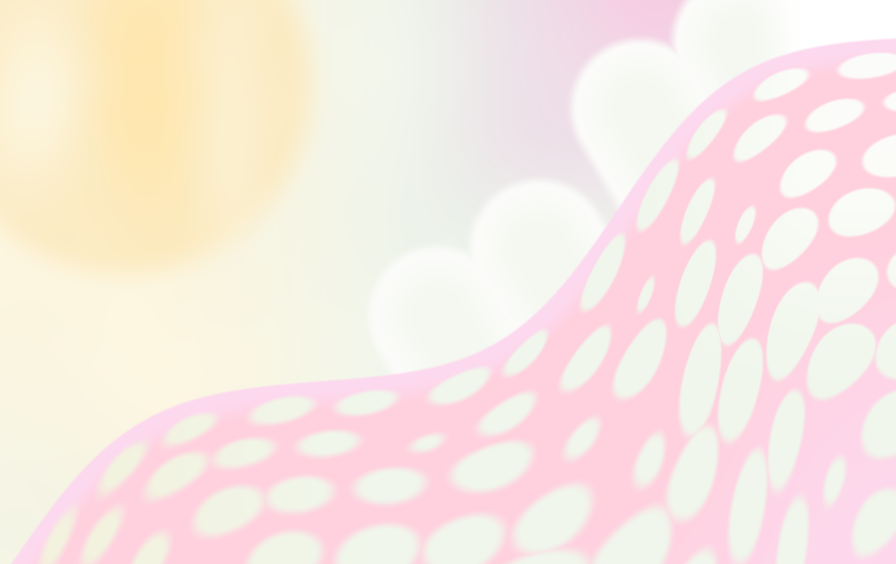
Reproduce this background procedurally as a Shadertoy shader.

```glsl
const vec3 CREAM = vec3(0.99, 0.965, 0.88);
const vec3 MINT = vec3(0.93, 0.955, 0.925);
const vec3 LILAC = vec3(0.93, 0.875, 0.91);
const vec3 ROSE = vec3(0.96, 0.80, 0.885);
const vec3 HONEY = vec3(0.985, 0.92, 0.76);
const vec3 AMBER = vec3(1.0, 0.90, 0.67);
const vec3 CLOUD = vec3(0.96, 0.973, 0.945);
const vec3 PINK = vec3(1.0, 0.82, 0.875);
const vec3 ORCHID = vec3(0.99, 0.85, 0.935);

vec2 hash2(vec2 p) {
    vec2 k = vec2(dot(p, vec2(127.1, 311.7)), dot(p, vec2(269.5, 183.3)));
    return fract(sin(k) * 43758.5);
}

float cornerSlope(vec2 corner, vec2 offset) {
    return dot(hash2(corner) * 2.0 - 1.0, offset);
}

float gradientNoise(vec2 p) {
    vec2 i = floor(p), f = fract(p), w = f * f * (3.0 - 2.0 * f);
    vec2 e = vec2(1.0, 0.0);
    float low = mix(cornerSlope(i, f), cornerSlope(i + e, f - e), w.x);
    float high = mix(cornerSlope(i + e.yx, f - e.yx), cornerSlope(i + 1.0, f - 1.0), w.x);
    return mix(low, high, w.y);
}

// 1 inside a shape, 0 outside, with a soft border
float cover(float dist, float blur) {
    return 1.0 - smoothstep(-blur, blur, dist);
}

float glow(vec2 p, vec2 center, vec2 size) {
    vec2 q = (p - center) / size;
    return exp(-dot(q, q));
}

float capsule(vec2 p, vec2 start, vec2 span, float radius) {
    vec2 q = p - start;
    return length(q - span * clamp(dot(q, span) / dot(span, span), 0.0, 1.0)) - radius;
}

// Low shoulder on the left, tall shoulder on the right
float hillHeight(float x) {
    return 0.325 * tanh(4.45 * (x - 0.02)) + 0.612 / (1.0 + exp(-9.6 * (x - 1.10)));
}

// Coordinates that follow the slope: x along it, y the depth below it
vec2 hillCoords(vec2 p) {
    float shifted = p.x - 0.3 * (hillHeight(p.x) - p.y);
    float h = hillHeight(shifted);
    return vec2(shifted + 0.45 * h, h - p.y);
}

// Distance to staggered oval holes; rows thicken with depth
float holeDistance(vec2 slope) {
    const float columnWidth = 0.165;
    float depth = max(slope.y - 0.012, 0.0);
    float row = (sqrt(0.0036 + 0.024 * depth) - 0.06) / 0.012;
    float column = (slope.x - 0.0475) / columnWidth;
    float nearest = 1.0;
    for (int j = -1; j <= 1; j++) {
        float r = floor(row) + float(j);
        if (r < 0.0) continue;
        float stagger = 0.5 * mod(r, 2.0);
        float deep = smoothstep(0.0, 4.0, r);
        for (int i = -1; i <= 1; i++) {
            vec2 id = vec2(floor(column - stagger) + float(i), r);
            vec2 rnd = hash2(id + 3.0);
            vec2 jitter = (rnd - 0.5) * vec2(0.22, 0.3 * min(r, 1.0));
            vec2 q = vec2(column - stagger, row) - id - 0.5 - jitter;
            q *= vec2(columnWidth, 0.066 + 0.012 * r);
            float tilt = 0.05 + (0.1 + 0.25 * deep) * rnd.y;
            q = vec2(cos(tilt) * q.x - sin(tilt) * q.y, sin(tilt) * q.x + cos(tilt) * q.y);
            vec2 radii = mix(vec2(0.061, 0.020), vec2(0.080, 0.046), deep);
            radii *= 0.85 + 0.25 * rnd.x;
            if (r > 0.0 && rnd.y > 0.88) radii *= 0.5;
            nearest = min(nearest, (length(q / radii) - 1.0) * radii.y);
        }
    }
    return nearest;
}

vec3 skyColor(vec2 p) {
    vec3 sky = mix(CREAM, MINT, smoothstep(0.25, 0.85, p.x));
    sky = mix(sky, MINT, 0.5 * glow(p, vec2(0.0, 0.05), vec2(0.25)));
    sky = mix(sky, LILAC, smoothstep(0.68, 1.0, p.x) * smoothstep(0.5, 0.8, p.y));
    sky = mix(sky, ROSE, glow(p, vec2(1.16, 1.03), vec2(0.15, 0.18)));
    return sky + 0.012 * gradientNoise(p * 4.0);
}

// Blurred golden disc with paler patches
vec3 addSun(vec3 color, vec2 p) {
    vec3 sun = mix(HONEY, AMBER, glow(p, vec2(0.26, 0.86), vec2(0.10, 0.25)));
    float pale = glow(p, vec2(0.06, 0.82), vec2(0.09, 0.16))
               + 0.6 * glow(p, vec2(0.41, 0.82), vec2(0.06, 0.20));
    sun = mix(sun, CREAM, clamp(0.8 * pale + 0.3 * gradientNoise(p * 6.0), 0.0, 1.0));
    return mix(color, sun, 0.95 * cover(length(p - vec2(0.22, 0.85)) - 0.335, 0.04));
}

// Rounded lobes climbing to the right
vec3 addClouds(vec3 color, vec2 p) {
    float dist = 1.0;
    for (int i = 0; i < 5; i++) {
        float n = float(i);
        vec2 center = vec2(0.778 + 0.18 * n, 0.44 + 0.162 * n - 0.05 * sin(2.1 * n));
        dist = min(dist, capsule(p, center, vec2(0.25, -0.42), 0.122));
    }
    vec3 cloud = mix(CLOUD, vec3(0.985, 0.988, 0.978), smoothstep(-0.09, 0.0, dist));
    cloud = mix(cloud, vec3(1.0), smoothstep(1.33, 1.45, p.x));
    return mix(color, cloud, cover(dist, 0.012));
}

vec3 addHill(vec3 color, vec2 p) {
    vec2 slope = hillCoords(p);
    vec3 skin = mix(ORCHID, PINK, smoothstep(0.015, 0.055, slope.y));
    skin = mix(skin, ORCHID, 0.75 * smoothstep(0.3, 0.75, slope.y));
    vec3 hole = mix(vec3(0.95, 0.95, 0.87), vec3(0.94, 0.965, 0.92), smoothstep(0.1, 0.7, p.x));
    hole = mix(hole, vec3(0.985, 0.99, 0.975), smoothstep(1.1, 1.5, p.x) * smoothstep(0.25, 0.75, p.y));
    float blur = mix(0.009, 0.003, smoothstep(0.05, 0.45, p.y));
    skin = mix(skin, hole, cover(holeDistance(slope), blur));
    return mix(color, skin, cover(-slope.y, 0.003));
}

void mainImage(out vec4 fragColor, in vec2 fragCoord) {
    vec2 p = fragCoord / iResolution.y;
    p.x *= 1.593 * iResolution.y / iResolution.x;
    vec3 color = addClouds(addSun(skyColor(p), p), p);
    fragColor = vec4(addHill(color, p), 1.0);
}
```
